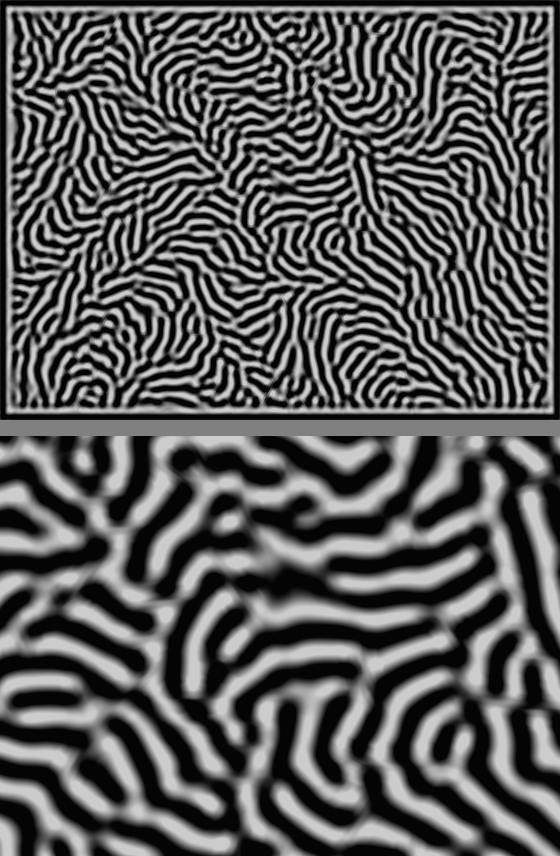
Top, the full canvas; bottom, a detail of the centre.
Reproduce this pattern procedurally as a Shadertoy shader.

```glsl
// Draws a soft black and white labyrinth of short branching stripes inside a dark frame.

const float STRIPE_PERIOD = 0.0315;  // stripe spacing, in canvas heights
const float GRAIN_RADIUS  = 2.0;     // reach of one wave grain, in periods
const float GRAIN_JITTER  = 0.8;     // scatter of grains within their cells
const float ANGLE_JITTER  = 0.9;     // random turn of each grain, radians
const float BEND_AMOUNT   = 1.3;     // how far the stripes swing round
const float CORE_SOFTNESS = 0.2;     // calms the points where stripes end
const float FRAME_CREST   = 0.72;    // distance of the light rim line, in periods
const float INNER_RING    = 0.225;   // band-pass filter radii, in periods
const float OUTER_RING    = 0.55;
const float CONTRAST      = 1.12;
const float BLACK_CLIP    = 0.66;    // wave level below which all is dark
const vec3  DARK  = vec3(0.015);
const vec3  LIGHT = vec3(0.80);
const float TAU = 6.2831853;
const int   TAPS = 15;               // centre, 6 on the inner ring, 8 on the outer

float hash(vec2 p) {
    return fract(sin(dot(p, vec2(127.1, 311.7))) * 43758.545);
}

vec2 unit(float angle) {
    return vec2(cos(angle), sin(angle));
}

// Smoothly wandering direction across the stripes
float stripeAngle(vec2 p) {
    float across = sin(0.27 * p.x + 1.4 * sin(0.21 * p.y + 0.5));
    float along  = sin(0.24 * p.y + 1.6 * sin(0.20 * p.x + 2.0));
    return 0.8 + BEND_AMOUNT * (across + along);
}

vec2 grainCenter(vec2 cell) {
    vec2 scatter = vec2(hash(cell), hash(cell + 37.3)) - 0.5;
    return cell + 0.5 + GRAIN_JITTER * scatter;
}

float grainWeight(vec2 offset) {
    float w = max(0.0, 1.0 - dot(offset, offset) / (GRAIN_RADIUS * GRAIN_RADIUS));
    return w * w * w;
}

vec2 tapOffset(int i) {
    if (i == 0) return vec2(0.0);
    if (i < 7) return INNER_RING * unit(TAU * float(i) / 6.0);
    return OUTER_RING * unit(TAU * float(i) / 8.0);
}

// Near ring counts for, far ring against: only one stripe width survives
float tapWeight(int i) {
    if (i == 0) return 0.3;
    return i < 7 ? 0.7 / 6.0 : -1.0 / 8.0;
}

// Stripes running along the canvas edge replace the labyrinth there
float addFrame(float wave, vec2 p, vec2 size) {
    vec2 toEdge = min(p, size - p);
    float edge = min(toEdge.x, toEdge.y);
    float frameWave = cos(TAU * (edge - FRAME_CREST));
    return mix(frameWave, wave, smoothstep(0.7, 1.3, edge));
}

// Evens out the wave amplitude, then band-passes it to round the stripe ends
float labyrinth(vec2 p, vec2 size) {
    vec2 taps[TAPS];
    vec2 sums[TAPS];
    for (int t = 0; t < TAPS; t++) {
        taps[t] = tapOffset(t);
        sums[t] = vec2(0.0);
    }

    // Sum of wave grains as a complex number at every tap
    vec2 home = floor(p);
    for (int j = -3; j <= 3; j++)
    for (int i = -3; i <= 3; i++) {
        vec2 cell = home + vec2(i, j);
        vec2 center = grainCenter(cell);
        vec2 offset = p - center;
        if (length(offset) > GRAIN_RADIUS + OUTER_RING) continue;
        float turn = ANGLE_JITTER * (hash(cell + 71.9) - 0.5);
        vec2 direction = unit(stripeAngle(center) + turn);
        float start = hash(cell + 113.5);
        for (int t = 0; t < TAPS; t++) {
            vec2 o = offset + taps[t];
            sums[t] += grainWeight(o) * unit(TAU * (dot(direction, o) + start));
        }
    }

    float filtered = 0.0;
    for (int t = 0; t < TAPS; t++) {
        vec2 z = sums[t];
        float wave = z.x / sqrt(dot(z, z) + CORE_SOFTNESS * CORE_SOFTNESS);
        filtered += tapWeight(t) * addFrame(wave, p + taps[t], size);
    }
    return filtered;
}

void mainImage(out vec4 fragColor, in vec2 fragCoord) {
    // One unit is one stripe period
    float scale = 1.0 / (iResolution.y * STRIPE_PERIOD);
    float wave = CONTRAST * labyrinth(fragCoord * scale, iResolution.xy * scale);

    // Clipped troughs, soft crests
    float tone = clamp((wave + BLACK_CLIP) / (1.0 + BLACK_CLIP), 0.0, 1.0);
    fragColor = vec4(mix(DARK, LIGHT, tone), 1.0);
}
```
